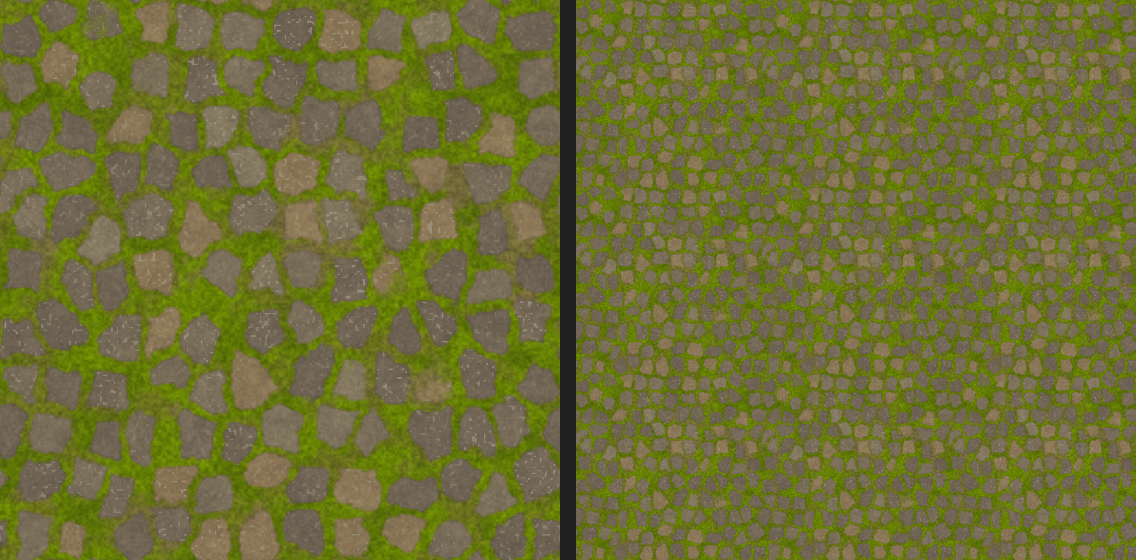
Left, the tile; right, the same tile 3 across and 3 down.
A WebGL 2 fragment shader for this texture:

```glsl
#version 300 es
precision highp float;
// Irregular flat paving stones set in bright moss, tiling in both directions.

uniform vec2 u_resolution;
out vec4 fragColor;

const ivec2 GRID = ivec2(12, 11);         // stones across and up
const vec2 JITTER = vec2(0.56, 0.58);     // scatter of the stone centres
const float ROW_SHIFT = 0.7;              // sideways offset between rows
const vec2 GAP = vec2(0.055, 0.12);       // half joint width, in cells
const vec2 REACH = vec2(0.32, 0.56);      // centre to stone side, in cells
const float CORNER = 0.07;                // corner rounding
const float EDGE_SOFT = 0.018;            // stone edge blur, in cells
const float TAN_SHARE = 0.16;
const float BURIED_SHARE = 0.07;

const vec3 STONE_DARK = vec3(0.430, 0.385, 0.325);
const vec3 STONE_LIGHT = vec3(0.515, 0.470, 0.375);
const vec3 STONE_TAN = vec3(0.560, 0.475, 0.335);
const vec3 FLECK = vec3(0.660, 0.630, 0.550);
const vec3 MOSS_BRIGHT = vec3(0.410, 0.515, 0.015);
const vec3 MOSS_DEEP = vec3(0.350, 0.440, 0.025);
const vec3 MOSS_DRY = vec3(0.420, 0.430, 0.130);
const vec3 DIRT = vec3(0.460, 0.405, 0.250);

// Integer hash: three values in 0..1 per lattice point and seed
vec3 hash3(ivec2 cell, int seed) {
    uvec3 v = uvec3(ivec3(cell, seed)) * 1664525u + 1013904223u;
    v.x += v.y * v.z; v.y += v.z * v.x; v.z += v.x * v.y;
    v ^= v >> 16u;
    v.x += v.y * v.z; v.y += v.z * v.x; v.z += v.x * v.y;
    return vec3(v >> 8u) / 16777216.0;
}

ivec2 wrap(ivec2 cell, ivec2 period) {
    return (cell % period + period) % period;
}

// Value noise that repeats once per canvas
float noise(vec2 uv, int freq, int seed) {
    vec2 p = uv * float(freq);
    ivec2 i = ivec2(floor(p));
    vec2 f = fract(p);
    f = f * f * (3.0 - 2.0 * f);
    ivec2 n = ivec2(freq);
    float a = hash3(wrap(i, n), seed).x;
    float b = hash3(wrap(i + ivec2(1, 0), n), seed).x;
    float c = hash3(wrap(i + ivec2(0, 1), n), seed).x;
    float d = hash3(wrap(i + ivec2(1, 1), n), seed).x;
    return mix(mix(a, b, f.x), mix(c, d, f.x), f.y);
}

float fbm(vec2 uv, int freq, int seed) {
    float sum = 0.0, gain = 0.5;
    for (int k = 0; k < 4; k++) {
        sum += gain * noise(uv, freq, seed + k);
        freq *= 2;
        gain *= 0.5;
    }
    return sum / 0.9375;
}

float smoothMax(float a, float b, float k) {
    float h = max(k - abs(a - b), 0.0) / k;
    return max(a, b) + h * h * k * 0.25;
}

vec2 stoneCentre(ivec2 cell) {
    ivec2 id = wrap(cell, GRID);
    float shift = (hash3(ivec2(0, id.y), 2).x - 0.5) * ROW_SHIFT;
    return vec2(cell) + 0.5 + (hash3(id, 1).xy - 0.5) * JITTER + vec2(shift, 0.0);
}

// Signed distance to the stone around p; also returns its wrapped cell
float stoneDistance(vec2 p, out ivec2 id) {
    ivec2 base = ivec2(floor(p)), nearest = base;
    float best = 1e3;
    for (int y = -2; y <= 2; y++)
    for (int x = -2; x <= 2; x++) {
        ivec2 cell = base + ivec2(x, y);
        vec2 d = stoneCentre(cell) - p;
        if (dot(d, d) < best) { best = dot(d, d); nearest = cell; }
    }
    id = wrap(nearest, GRID);
    vec2 a = stoneCentre(nearest) - p;
    vec3 shape = hash3(id, 3);

    // Joints halfway to the neighbours
    float gap = mix(GAP.x, GAP.y, shape.x);
    float dist = -1.0;
    for (int y = -2; y <= 2; y++)
    for (int x = -2; x <= 2; x++) {
        if (x == 0 && y == 0) continue;
        vec2 b = stoneCentre(nearest + ivec2(x, y)) - p;
        dist = smoothMax(dist, gap - dot(0.5 * (a + b), normalize(b - a)), CORNER);
    }

    // Rough cut sides
    int sides = shape.y < 0.65 ? 4 : 5;
    for (int k = 0; k < sides; k++) {
        vec3 h = hash3(id, 10 + k);
        float angle = (shape.z - 0.5) * 0.9
            + (float(k) + (h.x - 0.5) * 0.45) * 6.28318 / float(sides);
        float side = dot(-a, vec2(cos(angle), sin(angle))) - mix(REACH.x, REACH.y, h.y);
        dist = smoothMax(dist, side, CORNER);
    }
    return dist;
}

void main() {
    vec2 uv = gl_FragCoord.xy / u_resolution;
    vec2 wobble = vec2(noise(uv, 40, 20), noise(uv, 40, 21)) - 0.5;
    vec2 chips = vec2(noise(uv, 110, 22), noise(uv, 110, 23)) - 0.5;
    ivec2 id;
    float dist = stoneDistance(uv * vec2(GRID) + wobble * 0.17 + chips * 0.07, id);
    float fine = noise(uv, 256, 30) - 0.5;
    float grain = noise(uv, 130, 31) - 0.5;

    // Moss with dry patches and bare dirt
    vec3 moss = mix(MOSS_DEEP, MOSS_BRIGHT, smoothstep(0.3, 0.62, fbm(uv, 14, 40)));
    float dry = smoothstep(0.48, 0.72, fbm(uv, 18, 50));
    float rim = smoothstep(0.10, 0.0, dist) * noise(uv, 60, 55);
    moss = mix(moss, MOSS_DRY, clamp(dry * 0.8 + rim * 0.55, 0.0, 1.0));
    moss = mix(moss, DIRT, 0.85 * smoothstep(0.58, 0.74, fbm(uv, 13, 60)));
    moss *= 1.0 + 0.20 * fine + 0.22 * grain;

    // Stone tint, mottling and pale flecks
    vec3 tone = hash3(id, 4), kind = hash3(id, 5);
    vec3 stone = mix(STONE_DARK, STONE_LIGHT, tone.x * tone.x);
    if (kind.x < TAN_SHARE) stone = mix(stone, STONE_TAN, 0.8);
    stone *= 1.0 + 0.16 * (fbm(uv, 36, 70) - 0.5) + 0.10 * fine + 0.08 * grain;
    float fleck = smoothstep(0.72, 0.92, noise(uv, 200, 80));
    stone = mix(stone, FLECK, fleck * mix(0.1, 0.65, tone.y));
    stone *= 1.0 - 0.10 * smoothstep(-0.06, 0.0, dist);

    // Cover, with a few stones partly overgrown
    float soft = EDGE_SOFT + 0.5 * float(GRID.x) / u_resolution.x;
    float cover = smoothstep(soft, -soft, dist);
    float growth = smoothstep(0.35, 0.65, fbm(uv, 24, 90));
    if (kind.y < BURIED_SHARE) cover *= 1.0 - 0.8 * growth;
    fragColor = vec4(mix(moss, stone, cover), 1.0);
}
```
